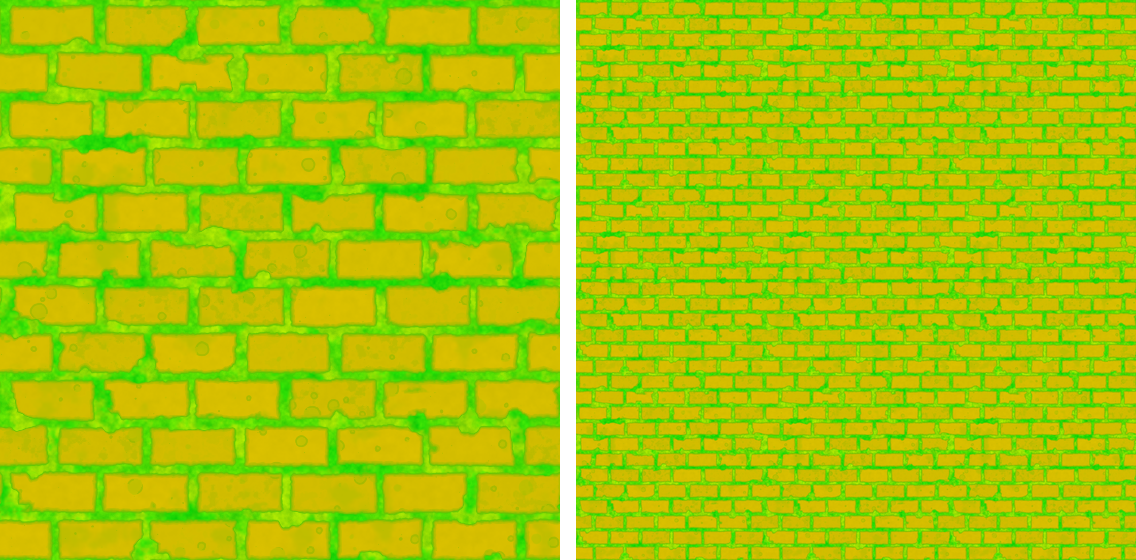
Left, the tile; right, the same tile 3 across and 3 down.
A WebGL 1 fragment shader for this texture:

```glsl
precision highp float;
// Worn brick wall in running bond, 6 bricks across and 12 courses down.
// Each brick is a jittered rounded box whose edge is roughened by wrapping
// noise; distance to that edge drives the ramp from brick to mossy mortar.
uniform vec2 u_resolution;

float hash(vec2 p) {
  vec3 q = fract(p.xyx * vec3(0.1031, 0.1030, 0.0973));
  q += dot(q, q.yzx + 33.33);
  return fract((q.x + q.y) * q.z);
}

// Value noise with n lattice cells across the tile
float noise(vec2 uv, float n) {
  vec2 p = uv * n, i = floor(p), f = fract(p);
  f = f * f * (3.0 - 2.0 * f);
  vec2 a = mod(i, n), b = mod(i + 1.0, n);
  return mix(mix(hash(a), hash(vec2(b.x, a.y)), f.x),
             mix(hash(vec2(a.x, b.y)), hash(b), f.x), f.y);
}

float fbm(vec2 uv, float n) {
  float sum = 0.0, amp = 0.5;
  for (int k = 0; k < 4; k++) {
    sum += amp * noise(uv, n);
    n *= 2.0;
    amp *= 0.55;
  }
  return sum / 1.01;
}

// Signed distance to scattered round pits, few of them large
float pits(vec2 uv, float n) {
  vec2 p = uv * n, i = floor(p);
  float d = 1.0;
  for (int y = -1; y <= 1; y++) {
    for (int x = -1; x <= 1; x++) {
      vec2 c = i + vec2(x, y), id = mod(c, n);
      vec2 center = c + vec2(hash(id + 7.3), hash(id + 19.1));
      float radius = 0.4 * pow(hash(id + 41.7), 5.0) - 0.03;
      d = min(d, length(p - center) - radius);
    }
  }
  return d;
}

void main() {
  vec2 uv = gl_FragCoord.xy / u_resolution;
  float blotch = fbm(uv, 24.0);
  float grain = fbm(uv + 0.37, 72.0);
  float fine = noise(uv, 200.0);

  // Courses alternate by half a brick, each with a small slip
  float v = uv.y * 12.0 + 0.06;
  float row = mod(floor(v), 12.0);
  float slip = 0.07 * (hash(vec2(row, 3.7)) - 0.5);
  float u = uv.x * 6.0 - 0.08 - 0.5 * mod(row + 1.0, 2.0) - slip;
  vec2 id = vec2(mod(floor(u), 6.0), row);

  // Brick box, measured in course heights
  vec2 q = vec2(2.0 * fract(u) - 1.0, fract(v) - 0.5);
  vec2 jitter = vec2(hash(id + 11.0), hash(id + 23.0)) - 0.5;
  q -= jitter * vec2(0.07, 0.03);
  q.y += q.x * 0.03 * (hash(id + 31.0) - 0.5);
  q += 0.05 * (vec2(noise(uv, 40.0), noise(uv + 0.53, 40.0)) - 0.5);
  vec2 halfSize = vec2(0.89, 0.395) + 0.03 * (vec2(hash(id + 47.0), hash(id + 59.0)) - 0.5);
  vec2 e = abs(q) - halfSize + 0.05;
  float d = length(max(e, 0.0)) + min(max(e.x, e.y), 0.0) - 0.05;

  // Chipped corners and crumbling edges
  d += 0.04 * (grain - 0.5);
  d += 0.16 * smoothstep(0.64, 0.86, noise(uv + 0.21, 22.0)) * smoothstep(0.3, 0.65, blotch);

  // Brick face: soft tone, speckled rough bricks, pits with darker rims
  float wear = hash(id + 71.0);
  vec3 brick = vec3(0.835, 0.745, 0.0);
  brick.rg += vec2(0.05, 0.03) * (grain - 0.5) - vec2(0.03, 0.01) * (wear - 0.5);
  float rough = smoothstep(0.55, 0.95, wear) * smoothstep(0.48, 0.72, grain);
  brick = mix(brick, vec3(0.66, 0.72, 0.0), 0.6 * rough);
  float stain = smoothstep(0.6, 0.8, fbm(uv + 0.67, 14.0));
  brick = mix(brick, vec3(0.71, 0.74, 0.0), 0.7 * stain);
  float pit = pits(uv + 0.004 * (grain - 0.5), 26.0);
  float rim = 1.0 - smoothstep(0.02, 0.07, abs(pit));
  brick = mix(brick, vec3(0.6, 0.76, 0.0), 0.35 * (1.0 - smoothstep(0.0, 0.08, pit)));
  brick = mix(brick, vec3(0.5, 0.7, 0.0), 0.35 * rim * step(0.45, blotch));

  // Mortar: lime and green blotches, deep moss patches, sandy grain
  vec3 mortar = mix(vec3(0.31, 0.86, 0.01), vec3(0.6, 0.87, 0.01),
                    smoothstep(0.36, 0.62, blotch));
  float moss = smoothstep(0.52, 0.72, fbm(uv + 0.13, 16.0) + 0.25 * (grain - 0.5));
  mortar = mix(mortar, vec3(0.08, 0.85, 0.02), 0.85 * moss);
  mortar.rg += vec2(0.32, 0.16) * (grain - 0.5) + vec2(0.08, 0.05) * (fine - 0.5);

  // Ramp across the edge: brick, olive halo, shaded rim, mortar
  float shade = d + 0.025 * (fine - 0.5);
  vec3 color = mix(brick, vec3(0.71, 0.74, 0.0), smoothstep(-0.075, -0.035, shade));
  color = mix(color, vec3(0.54, 0.75, 0.01), smoothstep(-0.035, 0.0, shade));
  color = mix(color, vec3(0.38, 0.77, 0.01), smoothstep(-0.005, 0.025, shade));
  color = mix(color, mortar, smoothstep(0.01, 0.055, shade));
  gl_FragColor = vec4(clamp(color, 0.0, 1.0), 1.0);
}
```
